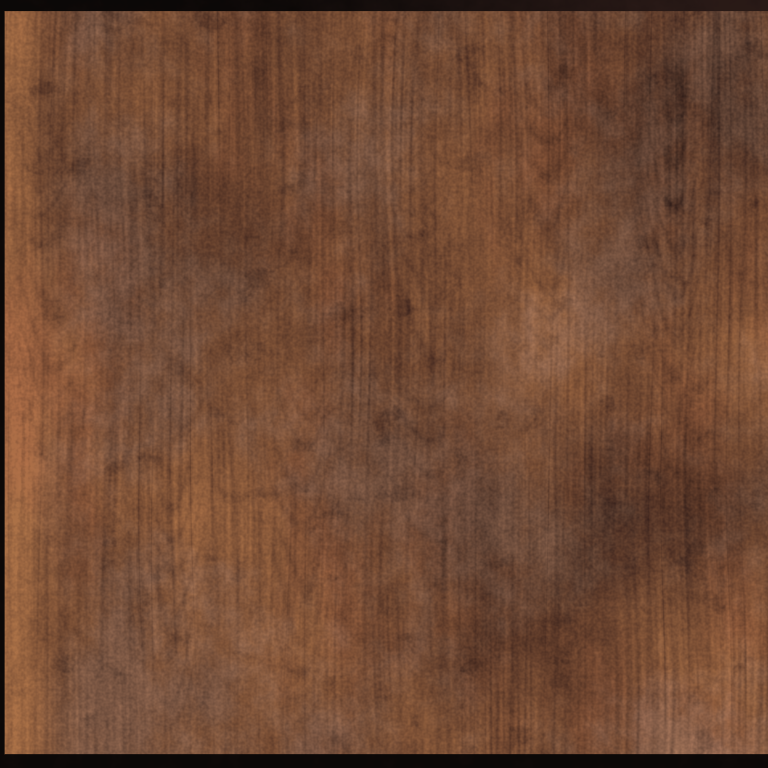
Give the GLSL for this texture, as a three.js fragment shader.

```glsl
// Aged brown wood veneer with vertical grain, cloudy stains and a dark border on three sides.
varying vec2 vUv;

#define DEEP vec3(0.285, 0.172, 0.132)
#define AMBER vec3(0.630, 0.415, 0.262)
#define RUSSET vec3(0.445, 0.262, 0.178)
#define HAZE vec3(0.425, 0.315, 0.264)
#define BORDER vec3(0.045, 0.030, 0.026)
#define BORDER_WORN vec3(0.160, 0.100, 0.088)
#define MARGIN_LEFT 0.0060
#define MARGIN_TOP 0.0145
#define MARGIN_BOTTOM 0.0180
#define STREAK_GAIN 0.33
#define CLOUD_GAIN 0.30
#define VENEER_WIDTH 0.162

// Hash and gradient noise
vec2 hash2(vec2 p) {
  vec3 q = fract(vec3(p.xyx) * vec3(0.1031, 0.1030, 0.0973));
  q += dot(q, q.yzx + 33.33);
  return fract((q.xx + q.yz) * q.zy);
}

float slope(vec2 cell, vec2 offset) {
  float angle = 6.28318 * hash2(cell).x;
  return dot(vec2(cos(angle), sin(angle)), offset);
}

float gradientNoise(vec2 p) {
  vec2 i = floor(p), f = fract(p);
  vec2 u = f * f * f * (f * (f * 6.0 - 15.0) + 10.0);
  vec2 e = vec2(0.0, 1.0);
  float low = mix(slope(i, f), slope(i + e.yx, f - e.yx), u.x);
  float high = mix(slope(i + e.xy, f - e.xy), slope(i + e.yy, f - e.yy), u.x);
  return mix(low, high, u.y);
}

float fbm(vec2 p) {
  float sum = 0.0, gain = 0.6;
  for (int i = 0; i < 5; i++) {
    sum += gain * gradientNoise(p);
    p = mat2(1.6, 1.2, -1.2, 1.6) * p + 17.3;
    gain *= 0.58;
  }
  return sum;
}

float blob(vec2 p, vec2 center, vec2 radius) {
  vec2 d = (p - center) / radius;
  return exp(-dot(d, d));
}

// Arched growth rings, one stack for each veneer leaf
float arches(vec2 p) {
  float column = p.x / VENEER_WIDTH + 0.1;
  vec2 seed = hash2(vec2(floor(column), 7.0));
  float dx = (fract(column) - 0.5) * VENEER_WIDTH;
  float rise = p.y - 65.0 * dx * dx + 0.12 * gradientNoise(p * vec2(14.0, 5.0));
  float rings = 0.5 + 0.5 * sin(rise * 110.0 + 2.5 * gradientNoise(p * vec2(25.0, 9.0)));
  float reach = exp(-dx * dx * 600.0);
  return (0.3 - rings * rings * rings) * reach * blob(p, vec2(p.x, 0.2 + 0.6 * seed.y), vec2(1.0, 0.26));
}

// Thin continuous dark line wherever stretched noise crosses zero
float grainLine(vec2 p, float width) {
  return 1.0 - smoothstep(0.0, width, abs(gradientNoise(p)));
}

// Fine vertical fibres, gently bent
float streaks(vec2 p) {
  float x = p.x + 0.014 * gradientNoise(p * vec2(6.0, 2.2));
  float wide = gradientNoise(vec2(x * 38.0, p.y * 1.3 + 4.0));
  float thin = gradientNoise(vec2(x * 115.0, p.y * 1.8));
  float hair = gradientNoise(vec2(x * 215.0, p.y * 6.0 + 9.0));
  float lines = grainLine(vec2(x * 62.0, p.y * 1.5 + 50.0), 0.16);
  return 0.32 * wide + 0.55 * thin + 0.55 * hair + 0.10 - 0.36 * lines;
}

// Broad light and shade across the board
float shading(vec2 p) {
  vec2 q = p + 0.09 * vec2(fbm(p * 5.0), fbm(p * 5.0 + 40.0));
  float light = 0.32 * blob(q, vec2(0.73, 0.55), vec2(0.10, 0.13));
  light += 0.28 * blob(q, vec2(1.0, 0.54), vec2(0.08, 0.09));
  light += 0.34 * blob(q, vec2(0.96, 0.05), vec2(0.17, 0.14));
  light += 0.15 * blob(q, vec2(0.25, 0.12), vec2(0.30, 0.20));
  light += 0.26 * blob(q, vec2(0.05, 0.46), vec2(0.08, 0.17));
  light -= 0.36 * blob(q, vec2(0.84, 0.34), vec2(0.15, 0.13));
  light -= 0.30 * blob(q, vec2(0.93, 0.88), vec2(0.20, 0.19));
  light -= 0.20 * blob(q, vec2(0.26, 0.73), vec2(0.13, 0.08));
  light -= 0.18 * blob(q, vec2(0.70, 0.20), vec2(0.12, 0.08));
  return light + 0.30 * (1.0 - smoothstep(0.030, 0.065, p.x));
}

vec3 wood(vec2 p) {
  float cloud = fbm(p * 4.5 + 3.0);
  float mottle = fbm(p * vec2(30.0, 26.0));
  float grit = gradientNoise(p * 170.0) + 0.9 * gradientNoise(p * 290.0 + 5.0);
  float fibre = streaks(p) * (0.85 + 0.9 * gradientNoise(p * vec2(7.0, 4.0) + 60.0));
  float tone = 0.51 + shading(p) + CLOUD_GAIN * cloud;
  tone += STREAK_GAIN * fibre + 0.17 * arches(p) + 0.25 * mottle + 0.17 * grit;

  // Small dark blotches left by wear
  float blotch = fbm(p * vec2(17.0, 21.0) + 200.0);
  tone -= 0.18 * smoothstep(0.16, 0.42, blotch);
  vec3 color = mix(DEEP, AMBER, clamp(tone, -0.2, 1.12));

  // Red varnish and grey bloom
  float red = smoothstep(-0.1, 0.4, fbm(p * vec2(6.0, 3.0) + 80.0));
  color = mix(color, RUSSET * (0.60 + 0.80 * tone), 0.45 * red);
  float bloom = smoothstep(-0.25, 0.4, fbm(p * 4.0 + 120.0) + 0.4 * mottle);
  bloom *= smoothstep(0.03, 0.12, p.x);
  return mix(color, HAZE * (0.60 + 0.84 * tone), 0.62 * bloom);
}

void main() {
  vec2 p = vUv;
  float inset = min(p.x - MARGIN_LEFT, min(p.y - MARGIN_BOTTOM, 1.0 - MARGIN_TOP - p.y));
  float board = smoothstep(-0.0008, 0.0008, inset);
  float wear = smoothstep(0.2, 1.0, p.x) * step(0.5, p.y) + 0.25 * fbm(p * 30.0);
  vec3 edge = mix(BORDER, BORDER_WORN, clamp(wear, 0.0, 1.0));
  gl_FragColor = vec4(mix(edge, wood(p), board), 1.0);
}
```
